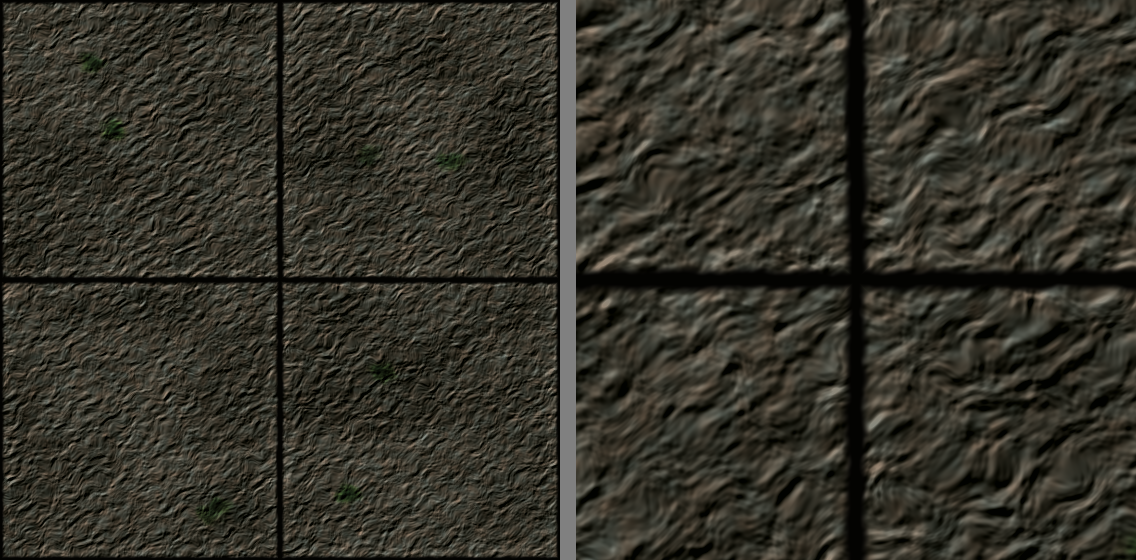
Left, the full canvas; right, a detail of the centre.
Write a WebGL 2 fragment shader that draws this texture.

```glsl
#version 300 es
precision highp float;

uniform vec2 u_resolution;
out vec4 fragColor;

const float TILES = 2.0;
const vec3 STONE_DARK = vec3(0.05, 0.05, 0.02);
const vec3 STONE_LIGHT = vec3(0.43, 0.41, 0.36);
const vec3 GROUT = vec3(0.012, 0.010, 0.004);
const vec3 MOSS_TINT = vec3(0.55, 1.0, 0.45);

float hash(vec2 p) {
    return fract(sin(dot(p, vec2(127.1, 311.7))) * 43758.5453);
}

float valueNoise(vec2 p) {
    vec2 cell = floor(p);
    vec2 f = fract(p);
    f = f * f * (3.0 - 2.0 * f);
    float low = mix(hash(cell), hash(cell + vec2(1.0, 0.0)), f.x);
    float high = mix(hash(cell + vec2(0.0, 1.0)), hash(cell + 1.0), f.x);
    return mix(low, high, f.y);
}

float fbm(vec2 p, int octaves) {
    float sum = 0.0;
    float amplitude = 0.5;
    for (int i = 0; i < octaves; i++) {
        sum += amplitude * valueNoise(p);
        p = p * 2.03 + 17.3;
        amplitude *= 0.5;
    }
    return sum;
}

vec2 rotate(vec2 p, float angle) {
    float c = cos(angle);
    float s = sin(angle);
    return vec2(c * p.x + s * p.y, c * p.y - s * p.x);
}

// Chiselled surface, stretched along a diagonal
float stoneHeight(vec2 p) {
    vec2 warp = vec2(valueNoise(p * 45.0), valueNoise(p * 45.0 + 31.0)) - 0.5;
    vec2 q = rotate(p + warp * 0.012, 0.62);
    return fbm(q * vec2(68.0, 118.0) + 50.0, 3) + 0.6 * fbm(p * 24.0, 2);
}

// Light falls across the grain
float relief(vec2 p, vec2 lightStep) {
    return stoneHeight(p - lightStep) - stoneHeight(p + lightStep);
}

// Distance to the nearest tile edge, in canvas units
float edgeDistance(vec2 p) {
    vec2 f = fract(p * TILES);
    vec2 d = min(f, 1.0 - f);
    return min(d.x, d.y) / TILES;
}

// Strongest moss spot in the tile: x is the halo, y the dark core
vec2 mossSpots(vec2 p, vec2 tile) {
    vec2 local = fract(p * TILES);
    vec2 moss = vec2(0.0);
    for (int i = 0; i < 2; i++) {
        vec2 seed = tile * 7.0 + float(i) * 3.7 + 1.3;
        vec2 centre = 0.15 + 0.7 * vec2(hash(seed), hash(seed + 5.1));
        float strength = mix(0.35, 1.0, hash(seed + 9.4));
        vec2 offset = (local - centre) / TILES * vec2(0.85, 1.1);
        float ragged = (fbm(p * 70.0, 3) - 0.44) * 0.025;
        float d = length(offset) + ragged;
        vec2 spot = 1.0 - smoothstep(vec2(0.008, 0.002), vec2(0.026, 0.017), vec2(d));
        moss = max(moss, spot * strength);
    }
    return moss;
}

void main() {
    vec2 uv = gl_FragCoord.xy / u_resolution;
    vec2 tile = floor(uv * TILES);
    vec2 p = uv + tile * 3.1;

    // Grain and broad weathering
    float grain = relief(p, vec2(0.0009, -0.0013));
    float stains = fbm(p * vec2(7.0, 11.0), 4) - 0.47;
    float tone = 0.40 + 2.5 * grain + 0.5 * stains;
    tone += 0.05 * (hash(tile + 2.0) - 0.5);

    // Worn rim beside the joints
    float edge = edgeDistance(uv) + (fbm(uv * 95.0, 2) - 0.37) * 0.005;
    float rim = smoothstep(0.005, 0.011, edge) * (1.0 - smoothstep(0.011, 0.032, edge));
    tone += rim * (0.10 + 0.9 * max(grain, 0.0));

    vec3 colour = mix(STONE_DARK, STONE_LIGHT, clamp(tone, -0.12, 1.35));

    // Faint green and brown mineral tints
    float tint = fbm(p * 85.0 + 9.0, 2) - 0.375;
    colour *= 1.0 + tint * vec3(0.28, -0.06, -0.22);

    // Moss in shallow pits
    vec2 moss = mossSpots(uv, tile);
    colour *= mix(vec3(1.0), MOSS_TINT, moss.x * 0.8);
    colour *= 1.0 - 0.6 * moss.y;

    // Dark joints with softened borders
    float stone = smoothstep(0.0025, 0.0085, edge);
    colour = mix(GROUT, colour, stone);
    fragColor = vec4(max(colour, 0.0), 1.0);
}
```
